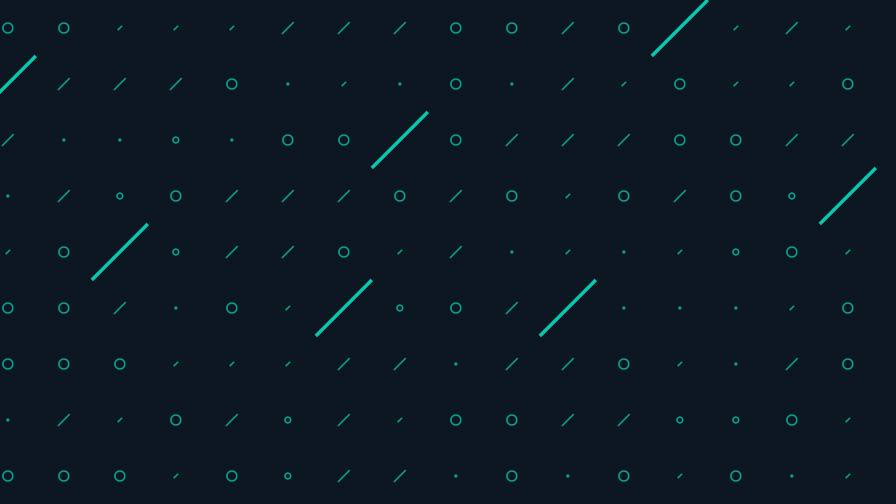
Reproduce this pattern procedurally as a Shadertoy shader.

```glsl
// Sparse grid of small teal marks on near-black navy: rings, slashes and dots.
// Each cell hashes to one mark, drawn as a distance function in cell units;
// a few cells hold instead a bold slash that spans the cell corner to corner.

const float ROWS = 9.0;               // cells down the canvas
const float COLUMNS = 17.0;           // columns, the last one partly cut off
const float COLUMN_OFFSET = 0.14;     // centre of the first column, in cells
const int   LONG_COUNT = 7;           // bold slashes
const float LONG_ROWS = 6.0;          // bold slashes keep to these upper rows

const float STROKE = 0.030;           // thin line width, in cells
const float LONG_STROKE = 0.062;      // bold line width
const float RING_LARGE = 0.088;
const float RING_SMALL = 0.050;
const float SLASH_LARGE = 0.104;      // half extents along x
const float SLASH_SMALL = 0.037;
const float SLASH_LONG = 0.5;
const float DOT_RADIUS = 0.030;

const vec3  BACKGROUND = vec3(0.050, 0.090, 0.128);
const vec3  TEAL = vec3(0.020, 0.820, 0.710);
const float THIN_OPACITY = 0.72;
const float LONG_OPACITY = 0.96;
const float SEED = 23.0;

float hash(vec2 p) {
    vec3 q = fract(vec3(p.xyx + SEED) * vec3(0.1031, 0.1030, 0.0973));
    q += dot(q, q.yzx + 33.33);
    return fract((q.x + q.y) * q.z);
}

float ring(vec2 p, float radius) {
    return abs(length(p) - radius) - 0.5 * STROKE;
}

// Rising diagonal bar with square ends
float slash(vec2 p, float halfExtent, float width) {
    vec2 q = abs(vec2(p.x + p.y, p.x - p.y)) * 0.70711;
    return max(q.x - halfExtent * 1.41421, q.y - 0.5 * width);
}

// Picks a mark by weighted chance
float smallMark(vec2 p, float pick) {
    if (pick < 0.31) return ring(p, RING_LARGE);
    if (pick < 0.39) return ring(p, RING_SMALL);
    if (pick < 0.70) return slash(p, SLASH_LARGE, STROKE);
    if (pick < 0.87) return slash(p, SLASH_SMALL, STROKE);
    return length(p) - DOT_RADIUS;
}

// One bold slash per vertical band, at a random cell within it
vec2 longCell(int index) {
    float i = float(index);
    float column = floor((i + hash(vec2(i, 71.0))) * COLUMNS / float(LONG_COUNT));
    float row = ROWS - 1.0 - floor(hash(vec2(i, 137.0)) * LONG_ROWS);
    return vec2(column, row);
}

float coverage(float d, float pixel) {
    return clamp(0.5 - d / pixel, 0.0, 1.0);
}

void mainImage(out vec4 fragColor, in vec2 fragCoord) {
    float pixel = ROWS / iResolution.y;
    vec2 grid = fragCoord * pixel + vec2(0.5 - COLUMN_OFFSET, 0.0);
    vec2 cell = floor(grid);

    // Bold slashes, measured across cell borders so their ends stay whole
    float longDistance = 1e3;
    bool occupied = false;
    for (int i = 0; i < LONG_COUNT; i++) {
        vec2 home = longCell(i);
        occupied = occupied || home == cell;
        longDistance = min(longDistance, slash(grid - home - 0.5, SLASH_LONG, LONG_STROKE));
    }

    // Small mark of this cell
    float thin = occupied ? 0.0 : coverage(smallMark(grid - cell - 0.5, hash(cell)), pixel);

    vec3 color = mix(BACKGROUND, TEAL, thin * THIN_OPACITY);
    color = mix(color, TEAL, coverage(longDistance, pixel) * LONG_OPACITY);
    fragColor = vec4(color, 1.0);
}
```
